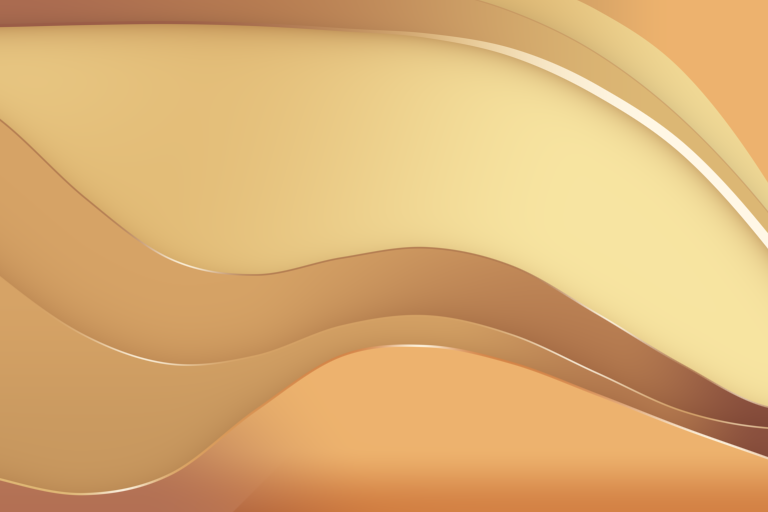
A WebGL 1 fragment shader for this background:

```glsl
precision highp float;
// Layered golden paper waves with soft shadows and bright metallic rims.
uniform vec2 u_resolution;

const float ASPECT = 1.5;
const float KNOT_STEP = ASPECT / 9.0;
const float RIM_WIDTH = 0.0022;
const vec3 ORANGE = vec3(0.93, 0.70, 0.43);
const vec3 EMBER = vec3(0.83, 0.51, 0.27);
const vec3 ROSE = vec3(0.70, 0.44, 0.33);
const vec3 UMBER = vec3(0.55, 0.32, 0.25);
const vec3 BRONZE = vec3(0.72, 0.49, 0.32);
const vec3 TAN = vec3(0.84, 0.64, 0.40);
const vec3 HONEY = vec3(0.89, 0.74, 0.47);
const vec3 CREAM = vec3(0.97, 0.895, 0.63);
const vec3 SHINE = vec3(1.0, 0.97, 0.90);

// Cubic interpolation weights for four knots at once
vec4 knotWeights(vec4 t) {
  t = min(abs(t), 2.0);
  vec4 inner = (1.5 * t - 2.5) * t * t + 1.0;
  vec4 outer = ((-0.5 * t + 2.5) * t - 4.0) * t + 2.0;
  return mix(inner, outer, step(1.0, t));
}

// Height of a smooth curve through twelve evenly spaced knots
float curveHeight(float x, vec4 a, vec4 b, vec4 c) {
  vec4 t = x / KNOT_STEP + 1.0 - vec4(0.0, 1.0, 2.0, 3.0);
  return dot(a, knotWeights(t)) + dot(b, knotWeights(t - 4.0))
       + dot(c, knotWeights(t - 8.0));
}

// Approximate signed distance, positive above the curve
float curveDistance(vec2 p, vec4 a, vec4 b, vec4 c) {
  const float h = 0.004;
  float y = curveHeight(p.x, a, b, c);
  float slope = (curveHeight(p.x + h, a, b, c) - y) / h;
  return (p.y - y) / sqrt(1.0 + slope * slope);
}

float below(float d) {
  float soft = 0.75 / u_resolution.y;
  return 1.0 - smoothstep(-soft, soft, d);
}

float rim(float d, float width) {
  float soft = 0.8 / u_resolution.y;
  return 1.0 - smoothstep(max(width - soft, 0.0), width + soft, abs(d));
}

float bump(float x, float center, float width) {
  float t = (x - center) / width;
  return exp(-t * t);
}

float shadow(float d, float reach) {
  return exp(-max(d, 0.0) / reach);
}

void main() {
  vec2 p = gl_FragCoord.xy / u_resolution * vec2(ASPECT, 1.0);

  // Boundaries, from the upper right to the bottom
  float arc = curveDistance(p, vec4(1.12), vec4(1.12, 1.12, 1.09, 1.047),
    vec4(0.98, 0.861, 0.643, 0.336));
  float band = curveDistance(p, vec4(1.05), vec4(1.05, 1.04, 1.023, 0.977),
    vec4(0.895, 0.766, 0.586, 0.355));
  float sheet = curveDistance(p, vec4(0.945, 0.947, 0.951, 0.953),
    vec4(0.949, 0.939, 0.926, 0.889), vec4(0.812, 0.697, 0.514, 0.28));
  float wave = curveDistance(p, vec4(0.873, 0.766, 0.613, 0.494),
    vec4(0.463, 0.496, 0.516, 0.48), vec4(0.387, 0.287, 0.205, 0.203));
  float fold = curveDistance(p, vec4(0.609, 0.459, 0.344, 0.289),
    vec4(0.305, 0.363, 0.383, 0.346), vec4(0.271, 0.197, 0.164, 0.17));
  float base = curveDistance(p, vec4(0.12, 0.064, 0.035, 0.074),
    vec4(0.199, 0.305, 0.324, 0.291), vec4(0.229, 0.164, 0.105, 0.045));

  // Orange corner and pale arc
  vec3 color = mix(TAN, ORANGE, smoothstep(1.12, 1.32, p.x));
  vec3 pale = mix(HONEY, CREAM, 0.75 * smoothstep(0.95, 1.4, p.x));
  pale *= 1.0 - 0.08 * shadow(band, 0.03);
  color = mix(color, pale, below(arc));

  // Upper band, from rose to honey
  vec3 upper = mix(ROSE * 0.96, BRONZE, smoothstep(0.0, 0.6, p.x));
  upper = mix(upper, HONEY * 0.97, smoothstep(0.45, 1.3, p.x));
  upper *= 1.0 - 0.12 * shadow(sheet, 0.018) * smoothstep(1.2, 0.3, p.x);
  color = mix(color, upper, below(band));
  color = mix(color, BRONZE, 0.35 * rim(band, 0.001));

  // Broad shining edge above the main sheet
  float width = 0.006 + 0.013 * smoothstep(0.7, 1.15, p.x);
  float gleam = smoothstep(0.65, 1.3, p.x);
  vec3 edgeColor = mix(UMBER * 1.1, mix(HONEY, SHINE, gleam), smoothstep(0.3, 0.95, p.x));
  float edgeOpacity = mix(0.65, 1.0, smoothstep(0.7, 1.1, p.x));
  color = mix(color, edgeColor, below(sheet - width) * edgeOpacity);

  // Main sheet with a diagonal sheen
  float diagonal = p.x + 0.3 * (0.5 - p.y);
  vec3 gold = mix(HONEY, CREAM, smoothstep(0.25, 1.1, diagonal));
  gold = mix(gold, CREAM, 0.25 * bump(p.x, 0.0, 0.3) * smoothstep(0.6, 0.9, p.y));
  gold *= 1.0 - vec3(0.15, 0.23, 0.28) * shadow(-sheet, 0.026);
  gold *= 1.0 - vec3(0.06, 0.09, 0.12) * shadow(wave, 0.022);
  color = mix(color, gold, below(sheet));

  // Middle wave
  vec3 middle = mix(TAN, BRONZE, smoothstep(0.45, 1.15, p.x));
  middle = mix(middle, UMBER, smoothstep(1.2, 1.5, p.x));
  middle = mix(middle, TAN, 0.4 * bump(p.x, 0.8, 0.3) * shadow(-wave, 0.07));
  middle *= 1.0 - vec3(0.10, 0.14, 0.16) * shadow(fold, 0.045);
  color = mix(color, middle, below(wave));
  float glint = bump(p.x, 0.36, 0.08) + bump(p.x, 1.19, 0.09) + 0.6 * bump(p.x, 1.45, 0.06);
  color = mix(color, mix(BRONZE * 0.95, SHINE, min(glint, 1.0)), rim(wave, RIM_WIDTH * 0.75) * 0.85);

  // Lower fold
  vec3 lower = mix(TAN, TAN * 0.94, smoothstep(0.45, 0.12, p.y));
  lower = mix(lower, BRONZE, smoothstep(0.85, 1.25, p.x));
  lower = mix(lower, UMBER, smoothstep(1.28, 1.5, p.x));
  lower *= 1.0 - vec3(0.07, 0.10, 0.12) * shadow(base, 0.03);
  color = mix(color, lower, below(fold));
  glint = bump(p.x, 0.28, 0.10) + bump(p.x, 1.13, 0.12) + 0.5 * bump(p.x, 1.45, 0.06);
  color = mix(color, mix(TAN, SHINE, min(glint, 1.0)), rim(fold, RIM_WIDTH * 0.75) * 0.85);

  // Glowing ground with a rose left side and a slanted crease
  vec3 ground = mix(EMBER, ORANGE, smoothstep(0.0, 0.13, p.y));
  float warmth = smoothstep(0.28, 0.78, p.x + 0.55 * p.y);
  vec3 left = mix(ROSE, TAN * 0.96, smoothstep(0.0, 0.33, p.y));
  ground = mix(left, ground, warmth);
  float crease = smoothstep(-0.003, 0.003, p.x - p.y - 0.455);
  ground *= 1.0 - vec3(0.04, 0.10, 0.18) * crease * bump(p.x, 0.46, 0.25) * shadow(p.y, 0.035);
  color = mix(color, ground, below(base));
  glint = bump(p.x, 0.24, 0.06) + bump(p.x, 0.82, 0.07) + bump(p.x, 1.40, 0.18);
  vec3 baseRim = mix(mix(EMBER, HONEY, smoothstep(0.7, 0.1, p.x)), SHINE, min(glint, 1.0));
  color = mix(color, baseRim, rim(base, RIM_WIDTH) * 0.9);

  gl_FragColor = vec4(color, 1.0);
}
```
